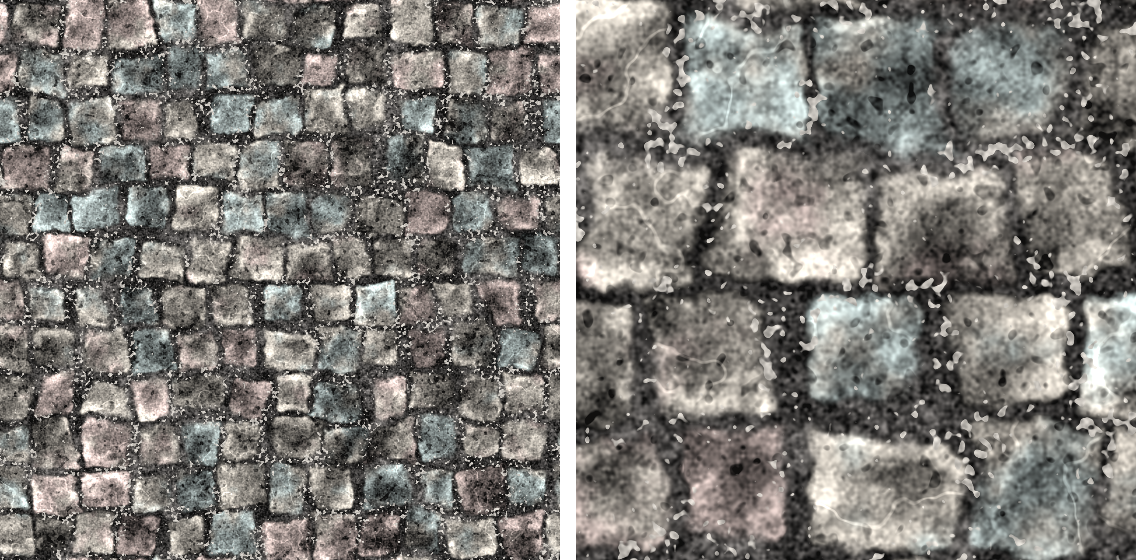
Left: the whole. Right: its middle third, enlarged.
A Shadertoy shader for this texture:

```glsl
const float STONES = 12.0; // stones per row and rows per tile

const vec3 WARM_TINT = vec3(1.03, 0.995, 0.94);
const vec3 PINK_TINT = vec3(1.07, 0.97, 0.94);
const vec3 TEAL_TINT = vec3(0.94, 1.01, 1.00);
const vec3 SOIL_TINT = vec3(1.02, 0.99, 0.97);
const vec3 GRIT_COLOR = vec3(0.86, 0.84, 0.81);

struct Stone {
    float dist;  // negative inside, in cells
    vec2 local;  // position from the stone centre
    vec2 cell;   // wrapped cell index
};

float hash(vec2 p, float seed) {
    vec3 q = fract(vec3(p, seed + 1.0) * vec3(0.1031, 0.1030, 0.0973));
    q += dot(q, q.yzx + 33.33);
    return fract((q.x + q.y) * q.z);
}

vec2 hash2(vec2 p, float seed) {
    return vec2(hash(p, seed), hash(p, seed + 41.7));
}

// Value noise that wraps over the unit square
float noise(vec2 uv, float period, float seed) {
    vec2 p = uv * period;
    vec2 c = floor(p);
    vec2 f = p - c;
    f = f * f * (3.0 - 2.0 * f);
    vec2 a = mod(c, period);
    vec2 b = mod(c + 1.0, period);
    return mix(mix(hash(a, seed), hash(vec2(b.x, a.y), seed), f.x),
               mix(hash(vec2(a.x, b.y), seed), hash(b, seed), f.x), f.y);
}

// A straight and a diagonal lattice together hide the grid
float speckle(vec2 uv, float period, float seed) {
    vec2 diagonal = vec2(uv.x + uv.y, uv.y - uv.x);
    return 0.5 * (noise(uv, period, seed) + noise(diagonal, floor(period * 0.8), seed + 3.1));
}

float fbm(vec2 uv, float period, float seed) {
    float sum = 0.0;
    float weight = 0.533;
    for (int i = 0; i < 4; i++) {
        sum += weight * noise(uv, period, seed + float(i) * 5.3);
        period *= 2.0;
        weight *= 0.5;
    }
    return sum;
}

float roundBox(vec2 p, vec2 halfSize, float radius) {
    vec2 q = abs(p) - halfSize + radius;
    return length(max(q, 0.0)) + min(max(q.x, q.y), 0.0) - radius;
}

vec2 rotate(vec2 p, float angle) {
    float c = cos(angle), s = sin(angle);
    return vec2(c * p.x - s * p.y, s * p.x + c * p.y);
}

// Nearest of the jittered, skewed blocks; overlaps are split by a joint
Stone nearestStone(vec2 p) {
    Stone best = Stone(9.0, vec2(0.0), vec2(0.0));
    float second = 9.0;
    for (int y = -1; y <= 1; y++) {
        float row = floor(p.y) + float(y);
        float wrappedRow = mod(row, STONES);
        float shift = hash(vec2(wrappedRow, 3.0), 7.0);
        for (int x = -1; x <= 1; x++) {
            float col = floor(p.x + shift) + float(x);
            vec2 cell = vec2(mod(col, STONES), wrappedRow);
            vec2 jitter = (hash2(cell, 1.0) - 0.5) * vec2(0.26, 0.20);
            vec2 halfSize = mix(vec2(0.37, 0.39), vec2(0.60, 0.54), hash2(cell, 2.0));
            vec2 centre = vec2(col - shift, row) + 0.5 + jitter;
            vec2 local = rotate(p - centre, (hash(cell, 3.0) - 0.5) * 0.28);
            local.x *= 1.0 + local.y * (hash(cell, 4.0) - 0.5) * 0.6;
            float d = roundBox(local, halfSize, 0.12);
            if (d < best.dist) {
                second = best.dist;
                best = Stone(d, local, cell);
            } else {
                second = min(second, d);
            }
        }
    }
    best.dist = max(best.dist, 0.5 * (best.dist - second) + 0.025);
    return best;
}

vec3 stoneColor(vec2 uv, Stone stone, float d, float grain) {
    float seed = floor(hash(stone.cell, 5.0) * 60.0);
    float angle = 6.2832 * hash(stone.cell, 6.0);
    float tone = mix(0.33, 0.61, hash(stone.cell, 8.0));
    float mottle = fbm(uv, 34.0, seed);
    float relief = mottle - fbm(uv + vec2(-0.003, 0.004), 34.0, seed);
    tone += (mottle - 0.5) * 0.60 + relief * 0.55;
    tone += dot(stone.local, vec2(cos(angle), sin(angle))) * 0.20;
    tone += (grain - 0.5) * 0.30;

    // Broken pale wear, veins and dark pits
    float wear = smoothstep(0.49, 0.63, fbm(uv, 30.0, 70.0));
    tone += 0.30 * wear * smoothstep(-0.34, -0.10, d);
    float vein = 1.0 - smoothstep(0.004, 0.024, abs(fbm(uv, 18.0, seed + 9.0) - 0.5));
    tone += 0.18 * vein * step(0.35, hash(stone.cell, 9.0));
    tone -= 0.24 * smoothstep(0.68, 0.80, speckle(uv, 150.0, 75.0));

    tone *= mix(0.30, 1.0, 1.0 - smoothstep(-0.065, 0.01, d));
    float hue = hash(stone.cell, 10.0) + (fbm(uv, 24.0, 80.0) - 0.5) * 0.8;
    vec3 tint = mix(TEAL_TINT, WARM_TINT, smoothstep(0.08, 0.38, hue));
    tint = mix(tint, PINK_TINT, smoothstep(0.62, 0.92, hue));
    return max(tone, 0.06) * tint;
}

void mainImage(out vec4 fragColor, in vec2 fragCoord) {
    vec2 uv = fragCoord / iResolution.xy;
    vec2 warp = vec2(fbm(uv, 8.0, 11.0), fbm(uv, 8.0, 23.0)) - 0.5;
    Stone stone = nearestStone(uv * STONES + warp * 0.42);
    float d = stone.dist + (fbm(uv, 80.0, 31.0) - 0.5) * 0.13;
    float grain = speckle(uv, 400.0, 35.0);
    grain = 0.5 + (grain - 0.5) * 1.4;

    // Dark joints with grey sand, in places spread over the stone rims
    float sand = smoothstep(0.42, 0.68, fbm(uv, 16.0, 39.0));
    float soil = 0.02 + 0.30 * fbm(uv, 64.0, 37.0) + (grain - 0.5) * 0.32;
    soil += sand * (0.10 + 0.55 * (speckle(uv, 190.0, 53.0) - 0.4));
    vec3 color = max(soil, 0.05) * SOIL_TINT;
    float softness = 0.02 + 0.10 * sand;
    float cover = 1.0 - smoothstep(-softness, softness, d + 0.05 * sand);
    color = mix(color, stoneColor(uv, stone, d, grain), cover);

    // Pale chips gathered along the joints
    float patches = smoothstep(0.36, 0.64, fbm(uv, 26.0, 43.0));
    float nearJoint = smoothstep(-0.20, 0.0, d);
    float limit = mix(0.82, mix(0.74, 0.56, patches), nearJoint);
    float chip = smoothstep(limit, limit + 0.09, speckle(uv, 250.0, 47.0));
    color = mix(color, GRIT_COLOR * (0.75 + 0.4 * grain), chip * 0.9);

    fragColor = vec4(clamp(color, 0.0, 1.0), 1.0);
}
```
